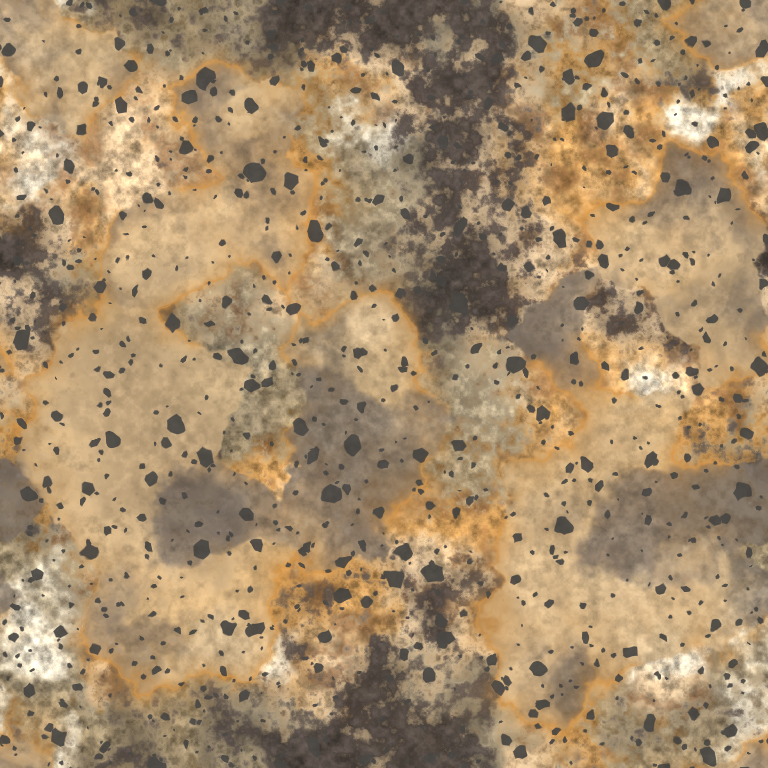
This texture is drawn by a three.js fragment shader. Its source:

```glsl
// Weathered granite: warm grainy ground with grey and dark clouds, smooth
// angular plates with rusty rims, and charcoal flecks scattered on top.
// All noise and cell lattices wrap at whole periods, so the tile is seamless.

varying vec2 vUv;

float hash(vec2 p) {
  vec3 q = fract(p.xyx * 0.1031);
  q += dot(q, q.yzx + 33.33);
  return fract((q.x + q.y) * q.z);
}

vec2 hash2(vec2 p) {
  return vec2(hash(p + 3.7), hash(p + 61.3));
}

vec2 wrapCell(vec2 cell, float period) {
  return cell - period * floor((cell + 0.5) / period);
}

// Value noise repeating every unit of p
float noise(vec2 p, float period, float seed) {
  vec2 cell = floor(p * period);
  vec2 f = fract(p * period);
  f = f * f * f * (f * (f * 6.0 - 15.0) + 10.0);
  vec2 a = wrapCell(cell, period) + seed;
  vec2 b = wrapCell(cell + 1.0, period) + seed;
  return mix(mix(hash(a), hash(vec2(b.x, a.y)), f.x),
             mix(hash(vec2(a.x, b.y)), hash(b), f.x), f.y);
}

float fbm(vec2 p, float period, float seed) {
  float sum = 0.0, weight = 0.0, amp = 1.0;
  for (int i = 0; i < 5; i++) {
    sum += amp * noise(p, period, seed);
    weight += amp;
    amp *= 0.56;
    period *= 2.0;
    seed += 19.0;
  }
  return sum / weight;
}

// x: signed distance to the plate outline (positive inside), y: plate tone
vec2 plates(vec2 p) {
  const float period = 8.0;
  vec2 home = floor(p * period);
  float nearPlate = 1.0, nearGap = 1.0, tone = 0.0, weight = 0.0;
  for (int y = -2; y <= 2; y++) {
    for (int x = -2; x <= 2; x++) {
      vec2 cell = home + vec2(x, y);
      vec2 id = wrapCell(cell, period) + 211.0;
      float d = length((cell + 0.05 + 0.9 * hash2(id)) / period - p);
      if (hash(id + 29.0) < 0.38) {
        nearPlate = min(nearPlate, d);
        float w = exp(-110.0 * d);
        tone += w * hash(id + 83.0);
        weight += w;
      } else {
        nearGap = min(nearGap, d);
      }
    }
  }
  return vec2(0.5 * (nearGap - nearPlate), tone / max(weight, 1e-12));
}

// Coverage of irregular rounded polygons, one at most per lattice cell
float flecks(vec2 p, float period, float density, float rMin, float rMax) {
  vec2 home = floor(p * period);
  float dist = 1.0;
  for (int y = -1; y <= 1; y++) {
    for (int x = -1; x <= 1; x++) {
      vec2 cell = home + vec2(x, y);
      vec2 id = wrapCell(cell, period) + period * 7.0;
      if (hash(id) > density) continue;
      vec2 q = p - (cell + hash2(id)) / period;
      float pick = hash(id + 41.0);
      float r = mix(rMin, rMax, pick * pick);
      float turn = 6.2832 * hash(id + 97.0);
      q = mat2(cos(turn), sin(turn), -sin(turn), cos(turn)) * q;
      q.x *= mix(0.85, 1.6, hash(id + 13.0));
      float shape = length(q) - 1.08 * r;
      for (int k = 0; k < 6; k++) {
        float rnd = hash(id + 7.0 * float(k) + 151.0);
        float a = 1.0472 * (float(k) + 0.7 * rnd);
        shape = max(shape, dot(q, vec2(cos(a), sin(a))) - r * mix(1.1, 0.7, rnd));
      }
      dist = min(dist, shape);
    }
  }
  return 1.0 - smoothstep(-0.0011, 0.0011, dist);
}

void main() {
  vec2 p = vUv;
  vec2 ripple = vec2(fbm(p, 12.0, 5.0), fbm(p, 12.0, 47.0)) - 0.5;
  vec2 w = p + 0.09 * ripple;
  float grain = fbm(p, 84.0, 11.0) - 0.5;
  float mottle = fbm(p, 26.0, 71.0);

  // Warm ground, stained by ochre and rust
  float ochre = smoothstep(0.43, 0.63, fbm(w, 5.0, 131.0));
  vec3 color = mix(vec3(0.89, 0.77, 0.61), vec3(0.82, 0.62, 0.37), ochre);
  float rust = smoothstep(0.47, 0.70, mottle + 0.5 * grain);
  color = mix(color, vec3(0.46, 0.32, 0.21), 0.6 * rust);

  // Grainy clouds: olive grey, pale quartz, then near black
  float olive = fbm(w, 4.0, 173.0) + 0.35 * grain;
  color = mix(color, vec3(0.57, 0.53, 0.44), 0.8 * smoothstep(0.48, 0.62, olive));
  float quartz = smoothstep(0.59, 0.78, fbm(w, 6.0, 307.0));
  color = mix(color, vec3(0.96, 0.92, 0.83), quartz);
  float soot = fbm(w, 5.0, 401.0) + 0.4 * grain + 0.2 * (mottle - 0.5);
  color = mix(color, vec3(0.27, 0.24, 0.225), 0.92 * smoothstep(0.52, 0.69, soot));
  color *= 1.0 + 1.15 * grain;

  // Smooth plates and their rusty rims
  vec2 plate = plates(w);
  float cloud = fbm(w, 9.0, 503.0) - 0.5;
  float tone = smoothstep(0.2, 0.75, plate.y + 1.3 * cloud);
  vec3 plateColor = mix(vec3(0.49, 0.44, 0.39), vec3(0.80, 0.68, 0.51), tone);
  plateColor *= 1.0 + 0.35 * grain + 0.3 * cloud;
  color = mix(color, plateColor, 0.82 * smoothstep(-0.002, 0.004, plate.x));
  float rim = 0.5 * exp(-70.0 * abs(plate.x)) + 0.35 * exp(-450.0 * abs(plate.x));
  rim *= smoothstep(0.32, 0.58, fbm(p, 8.0, 601.0));
  color = mix(color, vec3(0.84, 0.59, 0.29), rim);

  // Charcoal flecks in three sizes
  vec2 chipped = p + 0.004 * (vec2(noise(p, 90.0, 23.0), noise(p, 90.0, 59.0)) - 0.5);
  float fleck = flecks(chipped, 16.0, 0.6, 0.007, 0.0145);
  fleck = max(fleck, flecks(chipped, 30.0, 0.38, 0.0035, 0.008));
  fleck = max(fleck, flecks(chipped, 44.0, 0.32, 0.002, 0.0045));
  color = mix(color, vec3(0.29, 0.28, 0.265) * (1.0 + 0.2 * grain), 0.94 * fleck);

  gl_FragColor = vec4(clamp(color, 0.0, 1.0), 1.0);
}
```
